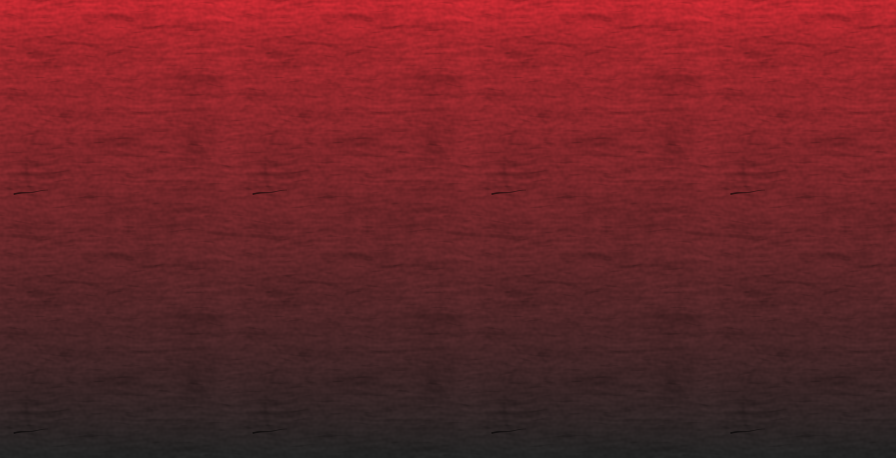
Write a WebGL 2 fragment shader that draws this texture.

```glsl
#version 300 es
precision highp float;
// Square tiles of stained wood, 3.75 across and about 1.9 down from the top edge,
// under one red-to-charcoal fade. Wrapped gradient noise makes the grain,
// while soft ellipses, strokes and a crack mark the same spots in every tile.

uniform vec2 u_resolution;
out vec4 fragColor;

vec2 hashGradient(vec2 cell) {
  vec3 h = fract(vec3(cell.xyx) * vec3(0.1031, 0.1030, 0.0973));
  h += dot(h, h.yzx + 33.33);
  float angle = 6.2832 * fract((h.x + h.y) * h.z);
  return vec2(cos(angle), sin(angle));
}

// Gradient noise that repeats once per tile; cells is a whole number on each axis
float tileNoise(vec2 t, vec2 cells, float seed) {
  vec2 p = t * cells, i = floor(p), f = p - i;
  vec2 w = f * f * f * (f * (f * 6.0 - 15.0) + 10.0);
  float corner[4];
  for (int k = 0; k < 4; k++) {
    vec2 o = vec2(k & 1, k >> 1);
    corner[k] = dot(hashGradient(mod(i + o, cells) + seed), f - o);
  }
  return mix(mix(corner[0], corner[1], w.x), mix(corner[2], corner[3], w.x), w.y);
}

// Shortest offset from a centre, across tile borders
vec2 wrapped(vec2 t, vec2 centre) {
  return fract(t - centre + 0.5) - 0.5;
}

float softSpot(vec2 t, vec2 centre, vec2 radius) {
  vec2 d = wrapped(t, centre) / radius;
  return exp(-dot(d, d));
}

float segmentDistance(vec2 p, vec2 b) {
  return length(p - b * clamp(dot(p, b) / dot(b, b), 0.0, 1.0));
}

// Long fibres, a fine tooth and thin dark pores
float grain(vec2 t) {
  vec2 bent = t;
  bent.y += 0.025 * tileNoise(t, vec2(3.0, 4.0), 5.0)
          + 0.008 * tileNoise(t, vec2(8.0, 9.0), 17.0);
  float g = 0.05 * tileNoise(bent, vec2(2.0, 9.0), 31.0);
  g += 0.08 * tileNoise(bent, vec2(3.0, 26.0), 47.0);
  g += 0.11 * tileNoise(bent, vec2(7.0, 53.0), 61.0);
  g += 0.13 * tileNoise(bent, vec2(23.0, 67.0), 83.0);
  g += 0.09 * tileNoise(t, vec2(61.0, 64.0), 97.0);
  float streak = tileNoise(bent, vec2(3.0, 31.0), 113.0);
  float pore = tileNoise(bent, vec2(12.0, 59.0), 131.0);
  return g - 0.10 * smoothstep(0.18, 0.5, streak) - 0.12 * smoothstep(0.25, 0.55, pore);
}

// Darker stains, slanted scratches and one curved ring
float figure(vec2 t) {
  float ragged = 0.8 + 1.1 * tileNoise(t, vec2(17.0, 37.0), 151.0);
  float dark = 0.15 * softSpot(t, vec2(0.83, 0.61), vec2(0.06, 0.055));
  dark += 0.11 * softSpot(t, vec2(0.60, 0.06), vec2(0.03, 0.05));
  dark += 0.10 * softSpot(t, vec2(0.70, 0.87), vec2(0.20, 0.018));
  dark += 0.07 * softSpot(t, vec2(0.10, 0.22), vec2(0.16, 0.018));
  dark += 0.06 * softSpot(t, vec2(0.38, 0.77), vec2(0.05, 0.06));
  for (int k = 0; k < 4; k++) {
    float n = float(k);
    vec2 start = vec2(0.10 + 0.07 * n, 0.38 + 0.34 * fract(n * 0.618));
    float d = segmentDistance(wrapped(t, start), vec2(0.07, 0.085));
    dark += 0.07 * exp(-d * d / 0.00008);
  }
  vec2 r = wrapped(t, vec2(0.30, 0.70));
  float ring = (length(r * vec2(1.0, 0.85)) - 0.19) / 0.010;
  dark += 0.08 * exp(-ring * ring) * smoothstep(0.02, -0.12, r.x + 0.5 * r.y);
  return dark * ragged;
}

// Thin tapered split in the wood, deepest at its left end
float crack(vec2 t, float pixel) {
  vec2 p = wrapped(t, vec2(0.06, 0.812));
  float along = clamp(p.x / 0.14, 0.0, 1.0);
  p.y += 0.0015 * sin(along * 9.0);
  float d = segmentDistance(p, vec2(0.14, -0.016));
  float halfWidth = mix(0.0035, 0.0015, along);
  return mix(0.55, 0.3, along) * (1.0 - smoothstep(halfWidth - pixel, halfWidth + pixel, d));
}

void main() {
  vec2 fromTop = vec2(gl_FragCoord.x, u_resolution.y - gl_FragCoord.y);
  vec2 t = fromTop / u_resolution.x * 3.75;
  float pixel = 2.0 / u_resolution.x;
  float height = gl_FragCoord.y / u_resolution.y;

  // Stain fades from charcoal to red, with a slight lift along the top
  vec3 stain = mix(vec3(0.135, 0.138, 0.138), vec3(0.665, 0.150, 0.172), height);
  stain += vec3(0.05, 0.003, 0.008) * smoothstep(0.88, 1.0, height);

  // Wood shading, with a paler band beside each vertical joint
  float shade = 1.025 + grain(t) - figure(t);
  shade += 0.04 * softSpot(vec2(t.x, 0.0), vec2(0.97, 0.0), vec2(0.05, 1.0));
  shade *= 1.0 - crack(t, pixel);

  fragColor = vec4(clamp(stain * shade, 0.0, 1.0), 1.0);
}
```
